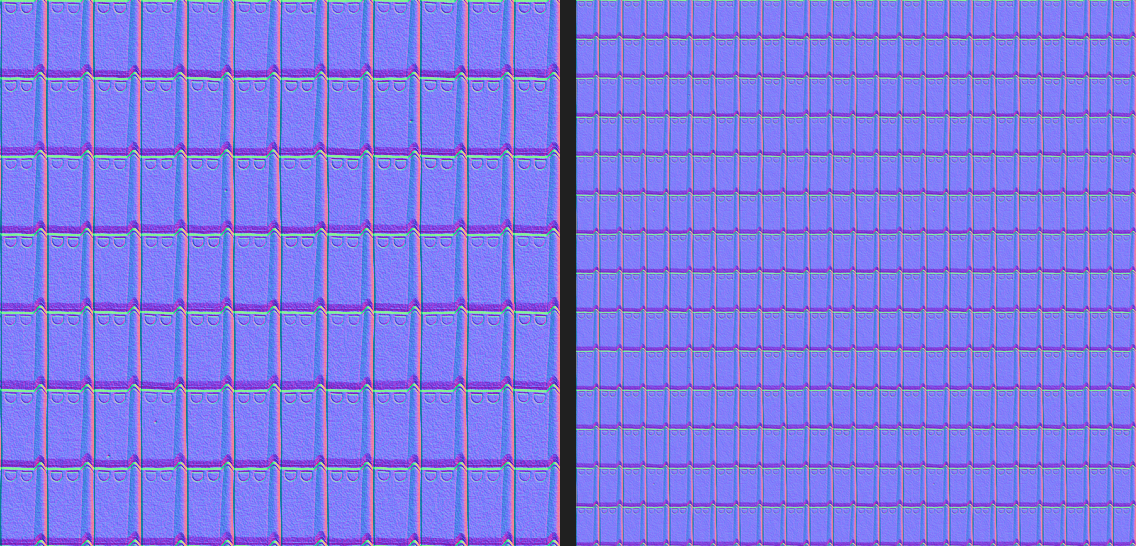
Left: one tile. Right: repeated 2 by 2.
A Shadertoy shader for this texture map:

```glsl
// Tangent-space normal map of a roof: 12 by 7 interlocking clay tiles with side rolls and stamped hooks.

const vec2 COUNT = vec2(12.0, 7.0);
const vec2 TILE = vec2(64.0, 107.4);   // one tile in surface units

vec2 hash2(vec2 p) {
    vec3 q = fract(vec3(p.xyx) * vec3(0.1031, 0.1030, 0.0973));
    q += dot(q, q.yzx + 33.33);
    return fract((q.xx + q.yz) * q.zy);
}

vec2 latticeGradient(vec2 cell, vec2 period) {
    float angle = 6.2832 * hash2(mod(cell, period) + 7.0).x;
    return vec2(cos(angle), sin(angle));
}

// Gradient noise that wraps after a whole number of cells
float wrappedNoise(vec2 p, vec2 period) {
    vec2 i = floor(p), f = p - i;
    vec2 w = f * f * f * (f * (f * 6.0 - 15.0) + 10.0);
    vec2 e = vec2(0.0, 1.0);
    float a = dot(latticeGradient(i, period), f);
    float b = dot(latticeGradient(i + e.yx, period), f - e.yx);
    float c = dot(latticeGradient(i + e.xy, period), f - e.xy);
    float d = dot(latticeGradient(i + e.yy, period), f - e.yy);
    return mix(mix(a, b, w.x), mix(c, d, w.x), w.y);
}

float bump(float x, float width) {
    return exp(-x * x / (width * width));
}

// Half disc with a flat top, y pointing down
float hookDistance(vec2 p) {
    return max(length(vec2(p.x, max(p.y, 0.0))) - 7.5, -p.y - 5.0);
}

float clayGrain(vec2 uv) {
    float grain = 0.42 * wrappedNoise(uv * vec2(330.0, 310.0), vec2(330.0, 310.0));
    grain += 0.34 * wrappedNoise(uv * vec2(190.0, 170.0), vec2(190.0, 170.0));
    grain += 0.24 * wrappedNoise(uv * vec2(84.0, 70.0), vec2(84.0, 70.0));
    return grain + 0.4 * wrappedNoise(uv * vec2(60.0, 28.0), vec2(60.0, 28.0));
}

// Sparse chips in the clay
float chips(vec2 uv) {
    vec2 grid = vec2(24.0, 16.0), p = uv * grid;
    vec2 id = mod(floor(p), grid), rnd = hash2(id + 51.0);
    vec2 r = (fract(p) - 0.3 - 0.4 * rnd) * TILE * COUNT / grid;
    return step(0.988, hash2(id + 90.0).x) * exp(-dot(r, r) / 2.5);
}

// Surface height; s is in surface units with y pointing down
float roofHeight(vec2 s) {
    vec2 uv = s / (TILE * COUNT);

    // Uneven laying: wandering joints and slightly tilted courses
    float x = s.x - 0.2 + 2.4 * wrappedNoise(uv * COUNT + 0.5, COUNT);
    float column = floor(x / TILE.x);
    float u = x - column * TILE.x;
    float fromRoll = abs(mod(u - 23.5, TILE.x) - 32.0);
    float y = s.y + 0.6 + 8.5 * smoothstep(10.0, 0.5, fromRoll);
    vec2 seam = mod(vec2(column, floor(y / TILE.y + 0.5)), COUNT);
    y -= (u / TILE.x - 0.5) * 3.2 * (hash2(seam + 3.0).x - 0.1);
    y += 0.9 * wrappedNoise(uv * vec2(48.0, 14.0), vec2(48.0, 14.0));
    float row = floor(y / TILE.y);
    float v = y - row * TILE.y;
    vec2 rnd = hash2(mod(vec2(column, row), COUNT) + 19.0);

    // Side joint and roll, its left flank widening downwards
    float flank = mix(50.0, 44.5, v / TILE.y);
    float fall = clamp((u - 57.0) / 7.0, 0.0, 1.0);
    float h = 4.2 * smoothstep(0.0, 2.5, u) - 4.2;
    h += 2.6 * smoothstep(flank, 57.0, u) - 6.8 * fall * fall * fall;
    h -= 0.5 * bump(u - flank - 0.5, 1.2);

    // Rounded lower lip and steep top edge of each course
    float lipStart = 95.0 + 3.0 * rnd.x;
    float lip = clamp((v - lipStart) / (TILE.y - lipStart), 0.0, 1.0);
    h -= 6.8 * mix(lip, lip * lip, 0.25);
    h -= 6.8 * (1.0 - smoothstep(0.0, 3.6, v));
    h += (0.2 + 0.5 * rnd.y) * bump(v - 104.0, 0.9);

    // Curved crease under the arch
    h -= 1.5 * smoothstep(47.0, 52.0, u) * bump(v - 6.5, 1.4);

    // Pair of stamped hooks with a deeper top bar
    vec2 p = vec2(abs(u - 25.3) - 11.0, v - 11.0);
    float stamp = bump(hookDistance(p), 1.1) * mix(0.6, 1.0, smoothstep(-2.0, 4.0, p.y));
    stamp += 0.7 * bump(p.y + 5.0, 1.1) * (1.0 - smoothstep(6.5, 8.0, abs(p.x)));
    h -= (0.9 + 0.7 * rnd.y) * stamp;

    // Grain, rougher along the lip
    float rough = 1.0 + 0.4 * smoothstep(90.0, 100.0, v);
    return h + rough * clayGrain(uv) - 2.2 * chips(uv);
}

void mainImage(out vec4 fragColor, in vec2 fragCoord) {
    vec2 uv = fragCoord / iResolution.xy;
    vec2 s = vec2(uv.x, 1.0 - uv.y) * TILE * COUNT;

    // Central differences over a fixed surface distance smooth the edges
    vec2 e = vec2(0.65, 0.0);
    float dx = (roofHeight(s + e.xy) - roofHeight(s - e.xy)) / (2.0 * e.x);
    float dy = (roofHeight(s + e.yx) - roofHeight(s - e.yx)) / (2.0 * e.x);
    vec3 n = normalize(vec3(-dx, dy, 1.0));

    // Steep slopes lose extra blue
    vec3 color = vec3(0.51 + 0.5 * n.x, 0.495 + 0.5 * n.y, 0.49 + 0.5 * n.z * n.z);
    fragColor = vec4(clamp(color, 0.0, 1.0), 1.0);
}
```
